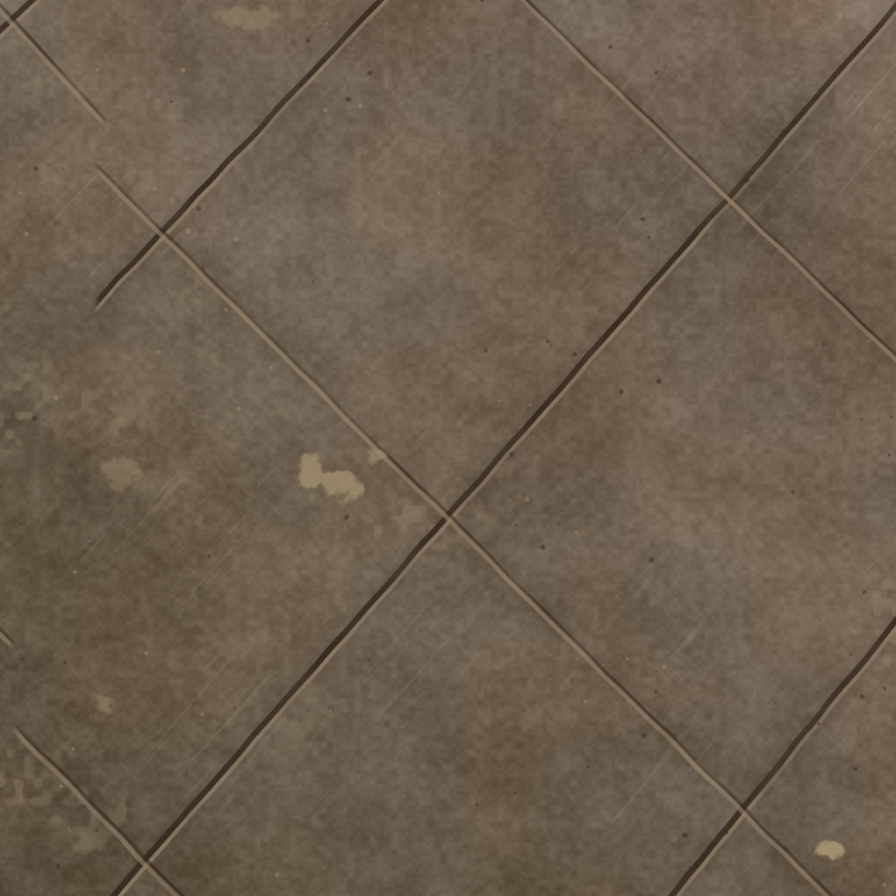
This texture is drawn by a WebGL 1 fragment shader. Its source:

```glsl
precision highp float;
// Worn brown stone floor tiles laid diagonally, with shadowed grooves and pale scuffs.
uniform vec2 u_resolution;

const vec3 OLIVE_STONE = vec3(0.385, 0.338, 0.272);
const vec3 WARM_STONE = vec3(0.480, 0.415, 0.355);
const vec3 GROOVE_SHADOW = vec3(0.205, 0.160, 0.120);
const vec3 GROOVE_EDGE = vec3(0.565, 0.490, 0.400);
const vec3 CREAM_SCUFF = vec3(0.640, 0.570, 0.440);

float hash(vec2 p) {
  return fract(sin(dot(p, vec2(127.1, 311.7))) * 43758.545);
}

float noise(vec2 p) {
  vec2 i = floor(p), f = fract(p);
  f = f * f * (3.0 - 2.0 * f);
  return mix(mix(hash(i), hash(i + vec2(1.0, 0.0)), f.x),
             mix(hash(i + vec2(0.0, 1.0)), hash(i + 1.0), f.x), f.y);
}

float fbm(vec2 p) {
  float sum = 0.0, amp = 0.5;
  for (int k = 0; k < 5; k++) {
    sum += amp * noise(p);
    p = mat2(1.6, 1.2, -1.2, 1.6) * p + 7.3;
    amp *= 0.5;
  }
  return sum;
}

// Tile coordinates of a slightly tilted diagonal grid.
vec2 tileCoord(vec2 uv) {
  const vec2 across = vec2(0.324, -0.322), up = vec2(0.3255, 0.370);
  vec2 d = uv - vec2(0.5, 0.4206);
  float det = across.x * up.y - across.y * up.x;
  vec2 st = vec2(d.x * up.y - d.y * up.x, across.x * d.y - across.y * d.x) / det;
  return st / (1.0 - dot(st, vec2(-0.015, 0.037)));
}

float band(float d, float center, float halfWidth, float soft) {
  return 1.0 - smoothstep(halfWidth - soft, halfWidth + soft, abs(d - center));
}

// Rising joint: deep shadow with a lit lower edge.
vec3 risingGroove(vec3 col, float d, float wear, float mask, float soft) {
  col = mix(col, GROOVE_SHADOW, mask * mix(0.6, 0.95, wear) * band(d, -0.0025, 0.0033, soft));
  return mix(col, GROOVE_EDGE, mask * mix(0.4, 0.9, wear) * band(d, 0.0028, 0.0021, soft));
}

// Falling joint: pale ridge with a thin broken shadow.
vec3 fallingGroove(vec3 col, float d, float wear, float mask, float soft) {
  col = mix(col, GROOVE_SHADOW, mask * mix(0.1, 0.75, wear) * band(d, 0.0035, 0.0022, soft));
  return mix(col, GROOVE_EDGE, mask * mix(0.9, 0.55, wear) * band(d, -0.0004, 0.0025, soft));
}

// Signed distance to a short joint (x) and its coverage along the length (y).
vec2 shortJoint(vec2 uv, vec2 a, vec2 b) {
  vec2 dir = normalize(b - a), p = uv - a;
  float along = dot(p, dir), len = length(b - a);
  float mask = smoothstep(-0.006, 0.0, along) * (1.0 - smoothstep(len - 0.01, len, along));
  return vec2(dot(p, vec2(-dir.y, dir.x)), mask);
}

// Ragged, speckled stain.
float scuff(vec2 uv, vec2 center, vec2 radius) {
  float r = length((uv - center) / radius) + 1.5 * (fbm(uv * 75.0) - 0.5);
  return 1.0 - smoothstep(0.55, 1.05, r);
}

// Sparse round pits or chips on a jittered grid.
float flecks(vec2 uv, float cells, float chance, float soft) {
  vec2 id = floor(uv * cells);
  vec2 jitter = 0.25 + 0.5 * vec2(hash(id + 3.1), hash(id + 8.7));
  float radius = mix(0.0012, 0.003, hash(id + 5.3));
  float d = length(uv - (id + jitter) / cells) + 0.0015 * (noise(uv * 300.0) - 0.5);
  return step(hash(id + 1.9), chance) * (1.0 - smoothstep(radius - soft, radius + soft, d));
}

void main() {
  vec2 uv = gl_FragCoord.xy / u_resolution;
  float soft = max(0.0012, 0.8 / min(u_resolution.x, u_resolution.y));
  vec2 tile = tileCoord(uv);

  // Stone: broad light, tile tone, mottling and grain
  float light = 0.5 + 0.5 * (uv.x - 0.5) + 0.65 * (uv.y - 0.5);
  vec3 col = mix(OLIVE_STONE, WARM_STONE, clamp(light, 0.0, 1.0));
  col += 0.025 * (hash(floor(tile) + 4.0) - 0.5);
  col += 0.13 * (fbm(uv * 5.0) - 0.48) + 0.08 * (fbm(uv * 24.0 + 9.0) - 0.48);
  col += 0.055 * (noise(uv * 125.0) - 0.5) + 0.04 * (noise(uv * 260.0) - 0.5);
  col += vec3(0.012, 0.0, -0.004) * (noise(uv * 9.0 + 31.0) - 0.5) * 2.0;

  // Faint scratches and dusty patches
  float scratch = noise(vec2(tile.x * 130.0, tile.y * 5.0));
  col += 0.045 * smoothstep(0.82, 1.0, scratch) * smoothstep(0.45, 0.7, noise(uv * 8.0));
  float dust = smoothstep(0.58, 0.78, fbm(uv * 9.0 + 17.0)) * smoothstep(0.5, 0.8, noise(uv * 95.0));
  col = mix(col, CREAM_SCUFF, 0.3 * dust);

  // Joints, fading out in the worn left strip
  vec2 jointDist = (fract(tile + 0.5) - 0.5) * vec2(0.456, 0.492);
  jointDist += 0.0022 * (vec2(noise(uv * 28.0), noise(uv * 28.0 + 40.0)) - 0.5);
  float wear = noise(uv * 22.0 + 5.0);
  float grime = exp(-70.0 * min(abs(jointDist.x), abs(jointDist.y)));
  float fadeAt = mix(0.018, 0.108, step(0.4, uv.y));
  float kept = smoothstep(fadeAt - 0.006, fadeAt + 0.006, uv.x);
  col *= 1.0 - 0.09 * grime * kept;
  col = risingGroove(col, jointDist.x, wear, kept, soft);
  col = fallingGroove(col, jointDist.y, wear, kept, soft);

  // Offset joint stubs on the left edge
  vec2 stub = shortJoint(uv, vec2(0.04, 1.0), vec2(-0.02, 0.944));
  col = risingGroove(col, stub.x, wear, stub.y, soft);
  stub = shortJoint(uv, vec2(-0.01, 1.0), vec2(0.118, 0.86));
  col = fallingGroove(col, stub.x, wear, stub.y, soft);
  stub = shortJoint(uv, vec2(-0.01, 0.302), vec2(0.016, 0.277));
  col = fallingGroove(col, stub.x, wear, stub.y, soft);

  // Scuffs, chips and pits
  float pale = 0.75 * max(scuff(uv, vec2(0.346, 0.470), vec2(0.017, 0.021)),
                          scuff(uv, vec2(0.381, 0.461), vec2(0.028, 0.018)));
  pale = max(pale, 0.35 * scuff(uv, vec2(0.134, 0.474), vec2(0.026, 0.023)));
  pale = max(pale, 0.40 * scuff(uv, vec2(0.270, 0.980), vec2(0.040, 0.014)));
  pale = max(pale, 0.45 * scuff(uv, vec2(0.115, 0.214), vec2(0.014, 0.013)));
  pale = max(pale, 0.95 * scuff(uv, vec2(0.923, 0.051), vec2(0.018, 0.012)));
  pale = max(pale, 0.55 * scuff(uv, vec2(0.420, 0.492), vec2(0.011, 0.010)));
  pale = max(pale, 0.45 * flecks(uv, 21.0, 0.07, soft));
  col = mix(col, CREAM_SCUFF, pale);
  col = mix(col, GROOVE_SHADOW, 0.5 * flecks(uv + 0.37, 26.0, 0.08, soft));

  gl_FragColor = vec4(clamp(col, 0.0, 1.0), 1.0);
}
```
